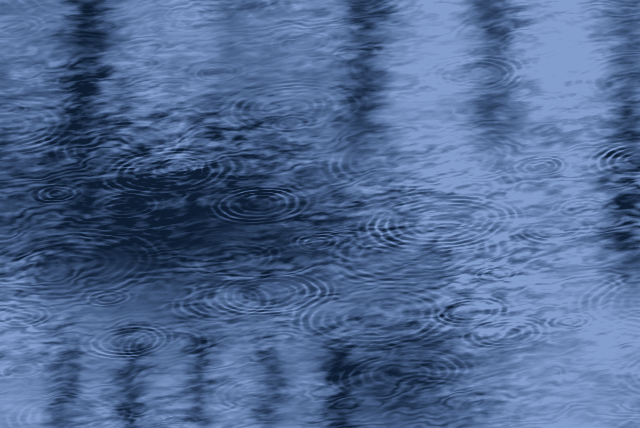
Give the GLSL for this texture, as a WebGL 1 fragment shader.

```glsl
precision highp float;
uniform vec2 u_resolution;

#define FLATTEN 2.7        // width to height of the ripples
#define SLANT 0.07         // slope of the water plane
#define DROP_CELL vec2(0.215, 0.125)
#define RIPPLE_LIGHT 0.24
#define CHOP_LIGHT 0.36
#define TRAIN_LIGHT 0.12
#define BEND vec2(0.03, 0.045)
#define CONTRAST 1.12
#define DEEP vec3(0.05, 0.115, 0.205)
#define MIDTONE vec3(0.285, 0.385, 0.555)
#define SKY vec3(0.51, 0.62, 0.81)

float hash(vec2 p) {
  return fract(sin(dot(p, vec2(127.1, 311.7))) * 43758.5453);
}

float noise(vec2 p) {
  vec2 i = floor(p), f = fract(p);
  f = f * f * f * (f * (f * 6.0 - 15.0) + 10.0);
  return mix(mix(hash(i), hash(i + vec2(1.0, 0.0)), f.x),
             mix(hash(i + vec2(0.0, 1.0)), hash(i + 1.0), f.x), f.y);
}

float fbm(vec2 p) {
  float sum = 0.0, gain = 0.5;
  for (int i = 0; i < 4; i++) {
    sum += gain * noise(p);
    p = mat2(1.9, 0.35, -0.5, 1.9) * p + 17.3;
    gain *= 0.55;
  }
  return sum / 1.01;
}

float bump(float x, float width) {
  return exp(-x * x / (width * width));
}

// Concentric waves of one drop: narrow crests inside a soft packet
float ring(float d, float radius) {
  float spacing = 0.016 + 0.055 * radius;
  float s = 0.5 + 0.5 * sin(6.2832 * (d - radius) / spacing);
  float packet = bump(d - radius, 0.3 * radius + 0.008)
               + 0.4 * bump(d - 0.4 * radius, 0.25 * radius);
  return (2.0 * s * s - 0.75) * packet;
}

// Drops scattered on a jittered grid; returns slope in x and y
vec2 ripples(vec2 p) {
  vec2 slope = vec2(0.0);
  float wobble = 0.024 * (fbm(p * vec2(12.0, 28.0)) - 0.5);
  for (int j = 0; j < 9; j++) {
    for (int i = 0; i < 8; i++) {
      vec2 cell = vec2(float(i), float(j));
      vec2 jitter = vec2(hash(cell + 3.1), hash(cell + 8.7));
      vec2 center = (cell + jitter - 0.2) * DROP_CELL;
      float size = hash(cell + 21.4);
      float radius = 0.04 + 0.16 * size * size;
      vec2 r = p - center;
      r.y = (r.y - SLANT * r.x) * FLATTEN;
      float d = length(r);
      float strength = mix(0.2, 1.0, bump(center.y - 0.42, 0.28));
      strength *= 0.25 + 0.8 * hash(cell + 40.2);
      // Each ring fades in and out along its arc
      float arc = noise(3.0 * r / (d + 0.01) + 9.0 * cell);
      strength *= 0.35 + 1.1 * arc;
      slope += strength * ring(d + wobble, radius)
             * vec2(r.x / (d + 0.01), 1.0);
    }
  }
  return slope * (0.3 + 1.3 * noise(p * vec2(14.0, 36.0) + 5.0));
}

// Mirrored sky, tree trunks and shadowed water
float reflection(vec2 p) {
  float light = 0.83 + 0.08 * smoothstep(0.7, 1.3, p.x);
  light += 0.5 * (fbm(p * vec2(3.0, 4.5) + 2.0) - 0.5);
  light -= 0.14 * smoothstep(0.6, 0.0, p.x) * smoothstep(0.2, 0.5, p.y);
  light -= 0.66 * bump(length((p - vec2(0.37, 0.47)) * vec2(1.0, 2.3)), 0.5);
  light -= 0.5 * bump(length((p - vec2(0.95, 0.1)) * vec2(1.0, 1.3)), 0.22);
  light -= 0.1 * smoothstep(0.3, 0.0, p.y);
  for (int i = 0; i < 5; i++) {
    float k = float(i);
    float lean = 0.12 * (hash(vec2(k, 4.0)) - 0.2) * (p.y - 0.6);
    float low = 0.55 - 0.33 * step(3.5, k);
    float depth = 0.2 + 0.32 * min(abs(k - 1.0), 1.0);
    float width = 0.045 + 0.025 * noise(vec2(k * 7.0, p.y * 9.0));
    light -= depth * bump(p.x - 0.2 - 0.318 * k - lean, width)
           * smoothstep(low, low + 0.2, p.y);
    light -= 0.36 * bump(p.x - 0.15 - 0.16 * k, 0.035)
           * smoothstep(0.28, 0.15, p.y);
  }
  return light;
}

void main() {
  vec2 p = gl_FragCoord.xy / u_resolution.y;

  // Wind chop, stretched along the water plane
  vec2 plane = vec2(p.x, p.y - 1.5 * SLANT * p.x);
  plane.y += 0.012 * noise(p * vec2(8.0, 12.0));
  float chop = 2.0 * fbm(plane * vec2(24.0, 85.0)) - 1.0;
  float sway = 2.0 * fbm(plane * vec2(18.0, 62.0) + 31.0) - 1.0;
  float calm = mix(0.55, 1.0, bump(p.y - 0.45, 0.3));
  float gust = calm * (0.5 + noise(p * vec2(3.5, 6.0) + 9.0));

  // Wandering wave trains between the rings
  float drift = fbm(plane * vec2(8.0, 20.0) + 13.0);
  float train = sin(6.2832 * (plane.y * 52.0 + 5.0 * drift));
  train *= noise(plane * vec2(15.0, 40.0) + 3.0) * 1.6;
  vec2 slope = ripples(p);

  // Bend the mirror image, then light the crests
  vec2 bend = BEND * (0.6 * slope + 1.5 * vec2(sway, chop));
  float tone = reflection(p + bend);
  tone += RIPPLE_LIGHT * slope.y + gust * (CHOP_LIGHT * chop + TRAIN_LIGHT * train);
  tone = clamp(0.5 + CONTRAST * (tone - 0.5), 0.0, 1.0);

  vec3 color = mix(DEEP, MIDTONE, min(2.0 * tone, 1.0));
  color = mix(color, SKY, max(2.0 * tone - 1.0, 0.0));
  gl_FragColor = vec4(color, 1.0);
}
```
